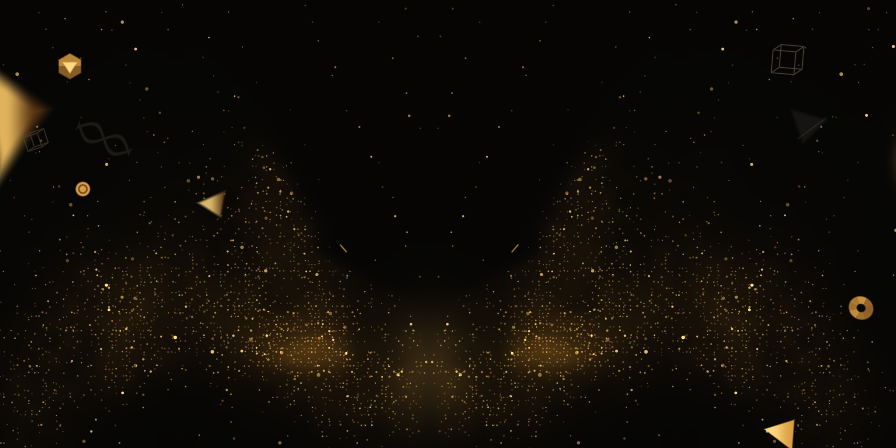
This background is drawn by a Shadertoy shader. Its source:

```glsl
const vec3 GOLD = vec3(0.85, 0.62, 0.27);
const vec3 PALE_GOLD = vec3(1.0, 0.85, 0.5);
const vec3 BRONZE = vec3(0.36, 0.22, 0.08);

float hash(vec2 p) {
    return fract(sin(dot(p, vec2(127.1, 311.7))) * 43758.5453);
}

float noise(vec2 p) {
    vec2 i = floor(p), f = fract(p);
    f = f * f * (3.0 - 2.0 * f);
    return mix(mix(hash(i), hash(i + vec2(1, 0)), f.x),
               mix(hash(i + vec2(0, 1)), hash(i + vec2(1, 1)), f.x), f.y);
}

float blob(vec2 p, vec2 center, vec2 radius) {
    vec2 d = (p - center) / radius;
    return exp(-dot(d, d));
}

mat2 rotate(float a) {
    return mat2(cos(a), sin(a), -sin(a), cos(a));
}

float segment(vec2 p, vec2 a, vec2 b) {
    vec2 pa = p - a, ba = b - a;
    return length(pa - ba * clamp(dot(pa, ba) / dot(ba, ba), 0.0, 1.0));
}

// Signed distance to the line a-b, positive on its right side
float edge(vec2 p, vec2 a, vec2 b) {
    vec2 t = normalize(b - a);
    return dot(p - a, vec2(t.y, -t.x));
}

// Corners run counterclockwise
float triangle(vec2 p, vec2 a, vec2 b, vec2 c) {
    return max(edge(p, a, b), max(edge(p, b, c), edge(p, c, a)));
}

float wireCube(vec2 p, float size, float turn, vec2 depth) {
    float d = 1.0;
    for (int i = 0; i < 4; i++) {
        float a = turn + 1.5708 * float(i);
        vec2 u = size * vec2(cos(a), sin(a)), v = vec2(-u.y, u.x);
        d = min(d, segment(p, u - depth, v - depth));
        d = min(d, segment(p, u + depth, v + depth));
        d = min(d, segment(p, u - depth, u + depth));
    }
    return d;
}

void paint(inout vec3 col, vec3 ink, float d, float soft) {
    col = mix(col, ink, 1.0 - smoothstep(-soft, soft, d));
}

// Two mirrored wings of dust; q.x is the distance from the axis
float dustDensity(vec2 q) {
    float d = 0.42 * blob(q, vec2(0.33, 0.5), vec2(0.11, 0.19))
            + 0.65 * blob(q, vec2(0.3, 0.25), vec2(0.15, 0.12))
            + 0.5 * blob(q, vec2(0.62, 0.33), vec2(0.17, 0.12))
            + 0.4 * blob(q, vec2(0.74, 0.2), vec2(0.13, 0.13))
            + 0.3 * blob(q, vec2(0.9, 0.1), vec2(0.11, 0.15))
            + 0.5 * blob(q, vec2(0.08, 0.15), vec2(0.24, 0.13))
            + 0.12 * blob(q, vec2(0.5, 0.42), vec2(0.36, 0.27));
    d *= 1.0 - 0.85 * blob(q, vec2(0.6, 0.05), vec2(0.2, 0.1));
    float inner = 0.24 * smoothstep(0.3, 0.46, q.y) + 0.6 * max(q.y - 0.5, 0.0);
    d *= smoothstep(-0.03, 0.05, q.x - inner);
    return d * (0.45 + 0.6 * noise(q * 9.0) + 0.5 * noise(q * 25.0));
}

vec3 dust(vec2 q, float cells, float density, float size) {
    vec2 id = floor(q * cells);
    vec2 center = 0.3 + 0.4 * vec2(hash(id + 3.1), hash(id + 8.7));
    float radius = size * (0.6 + 0.4 * hash(id + 5.3));
    float aa = 0.6 * cells / iResolution.y;
    float d = length(fract(q * cells) - center);
    float lit = step(hash(id + cells), density) * (1.0 - smoothstep(radius - aa, radius + aa, d));
    float tone = hash(id + 1.9);
    return mix(GOLD * 0.4, PALE_GOLD, tone * tone) * lit;
}

void mainImage(out vec4 fragColor, in vec2 fragCoord) {
    vec2 p = fragCoord / iResolution.y;
    p.x *= 2.0 * iResolution.y / iResolution.x;
    float px = 1.0 / iResolution.y;
    vec2 q = vec2(abs(p.x - 0.958), p.y);
    vec3 col = vec3(0.022, 0.021, 0.017);

    // Haze and dust
    float density = dustDensity(q);
    col += vec3(0.13, 0.08, 0.022) * density;
    col += vec3(0.16, 0.11, 0.03) * blob(q, vec2(0.27, 0.21), vec2(0.08, 0.04));
    col += vec3(0.16, 0.12, 0.05) * blob(q, vec2(0.0, 0.18), vec2(0.08, 0.12));
    col += dust(q, 128.0, density * 0.55, 0.25) * 0.6;
    col += dust(q + 0.37, 75.0, density * 0.3, 0.2) * 0.8;
    col += dust(q + 0.71, 34.0, density * 0.18, 0.14);
    paint(col, GOLD, segment(q, vec2(0.198, 0.453), vec2(0.185, 0.438)) - 0.001, px);

    // Blurred gem and glow at the sides
    float gem = triangle(p, vec2(-0.05, 0.86), vec2(0.0, 0.61), vec2(0.1, 0.755));
    paint(col, mix(vec3(0.88, 0.7, 0.36), BRONZE, smoothstep(0.01, 0.08, p.x)), gem, 0.022);
    col += GOLD * 0.16 * blob(p, vec2(2.01, 0.64), vec2(0.02, 0.05));

    // Faceted ball
    vec2 b = p - vec2(0.156, 0.852);
    float hexagon = max(abs(b.x), abs(b.x) * 0.5 + abs(b.y) * 0.866) - 0.025;
    paint(col, mix(BRONZE, GOLD, 0.35 + 0.4 * step(0.0, b.y)), hexagon, px);
    paint(col, PALE_GOLD, triangle(b, vec2(-0.016, 0.009), vec2(0.0, -0.016), vec2(0.016, 0.009)), px);

    // Coin
    float r = length(p - vec2(0.185, 0.578));
    paint(col, GOLD, r - 0.016, px);
    paint(col, BRONZE, abs(r - 0.009) - 0.0015, px);

    // Wire cubes
    float cube = wireCube(p - vec2(1.758, 0.867), 0.036, 0.7, vec2(0.009, 0.006));
    paint(col, vec3(0.42, 0.38, 0.29), cube - 0.0005, px);
    cube = wireCube(p - vec2(0.08, 0.6875), 0.023, 1.1, vec2(0.007, 0.005));
    paint(col, vec3(0.33, 0.29, 0.2), cube - 0.0005, px);

    // Double helix
    vec2 h = rotate(0.47) * (p - vec2(0.232, 0.69));
    float strand = abs(abs(h.y) - abs(0.02 * sin(h.x * 52.0))) * 0.75 - 0.003;
    paint(col, vec3(0.11, 0.105, 0.09), max(strand, abs(h.x) - 0.066), px);

    // Dark pyramid
    float pyramid = triangle(p, vec2(1.766, 0.755), vec2(1.792, 0.68), vec2(1.846, 0.732));
    paint(col, vec3(0.085, 0.08, 0.07), pyramid, 0.006);
    paint(col, vec3(0.3, 0.28, 0.24), segment(p, vec2(1.781, 0.69), vec2(1.844, 0.737)), px);

    // Gold pyramids
    float tri = triangle(p, vec2(0.443, 0.547), vec2(0.492, 0.516), vec2(0.502, 0.573));
    paint(col, mix(PALE_GOLD * 0.85, BRONZE, smoothstep(0.465, 0.505, p.x)), tri, 2.0 * px);
    tri = triangle(p, vec2(1.706, 0.042), vec2(1.768, -0.005), vec2(1.773, 0.063));
    paint(col, mix(PALE_GOLD, GOLD, smoothstep(1.72, 1.77, p.x)), tri, px);

    // Faceted ring
    vec2 k = rotate(0.5) * (p - vec2(1.922, 0.3125)) * vec2(1.0, 1.1);
    float facet = floor(atan(k.y, k.x) * 1.2732);
    float ring = abs(length(k) - 0.019) - 0.009;
    paint(col, mix(BRONZE, GOLD, 0.3 + 0.6 * hash(vec2(facet, 2.0))), ring, px);

    fragColor = vec4(col, 1.0);
}
```
